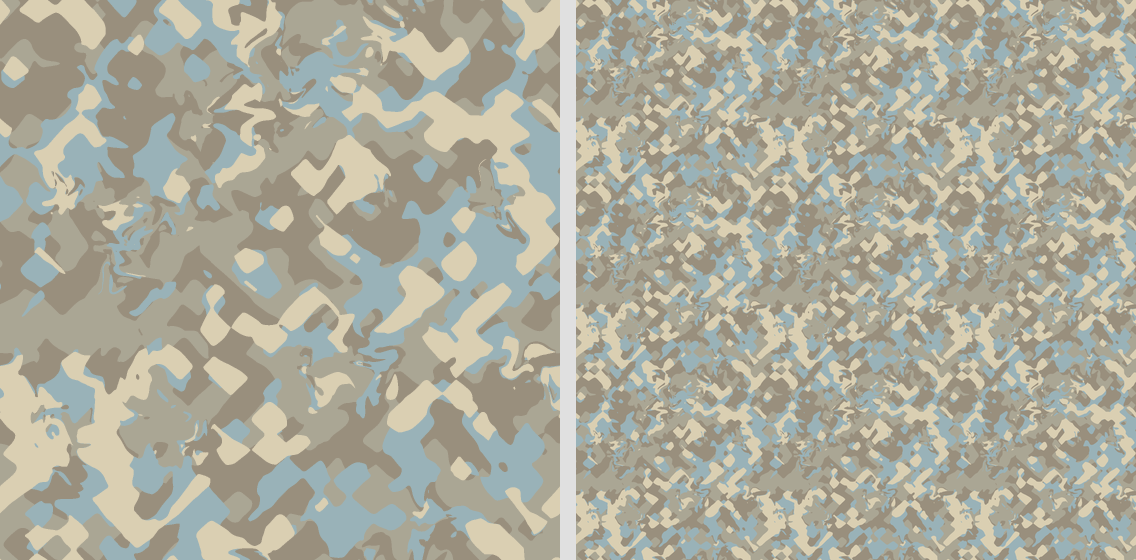
Left, the tile; right, the same tile 3 across and 3 down.
Give the GLSL for this pattern, as a three.js fragment shader.

```glsl
#define TAUPE vec3(0.600, 0.560, 0.490)
#define KHAKI vec3(0.667, 0.650, 0.580)
#define BLUE vec3(0.600, 0.700, 0.720)
#define CREAM vec3(0.853, 0.810, 0.700)
#define FINE_CELLS 16.0
#define COARSE_CELLS 7.0
#define CREAM_LEVEL 0.80
#define BLUE_LEVEL 0.41
#define KHAKI_LEVEL 0.04
#define WOBBLE 0.026
#define FRAY 0.085
#define EDGE_WIDTH 0.0019

varying vec2 vUv;

float hash(vec2 cell, float seed) {
  return fract(sin(dot(cell, vec2(127.1, 311.7)) + seed * 74.7) * 43758.5453);
}

// Upright value noise, repeating after a whole number of cells
float noise(vec2 p, vec2 cells, float seed) {
  vec2 q = p * cells;
  vec2 i = floor(q);
  vec2 f = smoothstep(0.0, 1.0, q - i);
  vec2 a = mod(i, cells);
  vec2 b = mod(i + 1.0, cells);
  return mix(mix(hash(a, seed), hash(vec2(b.x, a.y), seed), f.x),
             mix(hash(vec2(a.x, b.y), seed), hash(b, seed), f.x), f.y);
}

// Hash on the lattice turned by 45 degrees, folded back into one tile
float diagonalHash(vec2 cell, float cells, float seed) {
  cell -= floor(cell.y / cells) * cells;
  cell.x = mod(cell.x, 2.0 * cells);
  return hash(cell, seed);
}

// Diagonal noise with flat plateaus: straight sides and rounded corners
float diagonalNoise(vec2 p, float cells, float seed) {
  vec2 q = vec2(p.x + p.y, p.x - p.y) * cells;
  vec2 i = floor(q);
  vec2 f = smoothstep(0.25, 0.75, q - i);
  float a = diagonalHash(i, cells, seed);
  float b = diagonalHash(i + vec2(1.0, 0.0), cells, seed);
  float c = diagonalHash(i + vec2(0.0, 1.0), cells, seed);
  float d = diagonalHash(i + 1.0, cells, seed);
  return mix(mix(a, b, f.x), mix(c, d, f.x), f.y) - 0.5;
}

// Two sizes of blocks, scaled to unit deviation
float blocks(vec2 p, float seed) {
  p += seed * vec2(0.37, 0.21);
  return (0.84 * diagonalNoise(p, FINE_CELLS, seed)
        + 0.54 * diagonalNoise(p, COARSE_CELLS, seed + 20.0)) / 0.25;
}

vec2 wobble(vec2 p, float cells, float seed) {
  return vec2(noise(p, vec2(cells), seed), noise(p, vec2(cells), seed + 1.0)) - 0.5;
}

// Gentle bending everywhere, torn slivers and crumbs in some patches
vec2 distort(vec2 p) {
  float torn = smoothstep(0.52, 0.80, noise(p, vec2(9.0), 31.0));
  vec2 bent = p + 0.06 * wobble(p, 21.0, 32.0);
  vec2 shred = vec2(noise(bent, vec2(17.0, 58.0), 34.0),
                    noise(bent, vec2(58.0, 17.0), 35.0)) - 0.5;
  return p + WOBBLE * wobble(p, 8.0, 36.0) + 0.1 * (bent - p) + FRAY * torn * shred;
}

vec3 camouflage(vec2 p) {
  p = distort(p);
  float cream = blocks(p, 1.0);
  float blue = 0.9 * blocks(p, 2.0) + 0.43 * cream; // tends to rim the cream
  float khaki = blocks(p, 3.0);
  vec3 color = mix(TAUPE, KHAKI, step(KHAKI_LEVEL, khaki));
  color = mix(color, BLUE, step(BLUE_LEVEL, blue));
  return mix(color, CREAM, step(CREAM_LEVEL, cream));
}

void main() {
  // Average a small grid of samples to smooth the edges
  vec3 sum = vec3(0.0);
  for (int y = -1; y <= 1; y++) {
    for (int x = -1; x <= 1; x++) {
      sum += camouflage(vUv + vec2(float(x), float(y)) * EDGE_WIDTH / 3.0);
    }
  }
  gl_FragColor = vec4(sum / 9.0, 1.0);
}
```
